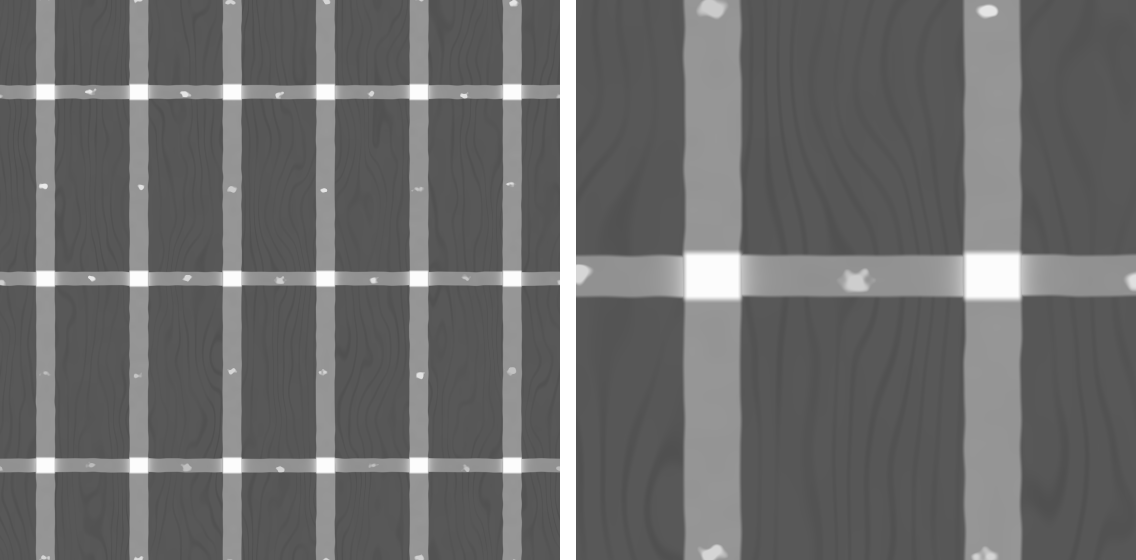
Left, the full canvas; right, a detail of the centre.
Give the GLSL for this pattern, as a Shadertoy shader.

```glsl
#define GRID vec2(6.0, 3.0)
#define CROSSING vec2(0.488, 0.507)
#define BAR_HALF vec2(0.0168, 0.0122)
#define GLINT_HALF vec2(0.0168, 0.0140)
#define SPECK_HALF vec2(0.0080, 0.0056)
#define WOBBLE 0.0016
#define SOFTNESS 0.0014
#define GRAIN_LINES 54.0
#define GRAIN_DEPTH 0.028
#define PANEL_GRAY 0.343
#define BAR_GRAY 0.585
#define GLINT_GRAY 0.99

vec2 hash22(vec2 p) {
    vec3 q = fract(p.xyx * vec3(0.1031, 0.1030, 0.0973));
    q += dot(q, q.yzx + 33.33);
    return fract((q.xx + q.yz) * q.zy);
}

// Value noise that wraps after a whole number of lattice cells
float wrapNoise(vec2 uv, vec2 period) {
    vec2 p = uv * period;
    vec2 i = floor(p), f = fract(p);
    f = f * f * (3.0 - 2.0 * f);
    float a = hash22(mod(i, period)).x;
    float b = hash22(mod(i + vec2(1.0, 0.0), period)).x;
    float c = hash22(mod(i + vec2(0.0, 1.0), period)).x;
    float d = hash22(mod(i + vec2(1.0, 1.0), period)).x;
    return mix(mix(a, b, f.x), mix(c, d, f.x), f.y);
}

// Canvas-space offset to the nearest repeat of an anchor, and its wrapped id
vec2 nearestOffset(vec2 uv, vec2 anchor, out vec2 id) {
    vec2 cell = uv * GRID - anchor;
    id = floor(cell + 0.5);
    vec2 offset = (cell - id) / GRID;
    id = mod(id, GRID);
    return offset;
}

float cover(float dist, float soft) {
    return 1.0 - smoothstep(-soft, soft, dist);
}

// Faint wood contours stretched along the panels
float woodGrain(vec2 uv) {
    float warp = 3.0 * wrapNoise(uv, vec2(21.0, 8.0))
               + 0.9 * wrapNoise(uv, vec2(48.0, 20.0));
    float ring = abs(fract(uv.x * GRAIN_LINES + warp) - 0.5);
    float fade = wrapNoise(uv, vec2(31.0, 13.0));
    return (1.0 - smoothstep(0.02, 0.22, ring)) * mix(0.2, 1.0, fade);
}

// Ragged chip with jittered place, size and brightness
float speck(vec2 uv, vec2 anchor, float seed, float soft) {
    vec2 id;
    vec2 offset = nearestOffset(uv, anchor, id);
    vec2 place = hash22(id + seed) - 0.5;
    vec2 look = hash22(id + seed + 17.0);
    offset -= place * vec2(0.007, 0.011);
    float ragged = wrapNoise(uv, vec2(170.0)) - 0.5;
    vec2 size = SPECK_HALF * mix(0.8, 1.1, look.x);
    float dist = length(offset / size) - 0.85 + 1.1 * ragged;
    return cover(dist * SPECK_HALF.y, soft * 1.3) * mix(0.45, 0.95, look.y);
}

void mainImage(out vec4 fragColor, in vec2 fragCoord) {
    vec2 uv = fragCoord / iResolution.xy;
    float soft = max(SOFTNESS, 0.75 / min(iResolution.x, iResolution.y));

    // Panels
    float gray = PANEL_GRAY - GRAIN_DEPTH * woodGrain(uv);
    gray += 0.008 * (wrapNoise(uv, vec2(90.0, 30.0)) - 0.5);

    // Bars with slightly uneven edges
    vec2 id;
    vec2 offset = nearestOffset(uv, CROSSING, id);
    vec2 wobble = vec2(wrapNoise(uv, vec2(12.0, 60.0)),
                       wrapNoise(uv, vec2(60.0, 12.0))) - 0.5;
    vec2 edge = abs(offset + wobble * WOBBLE) - BAR_HALF;
    float upright = cover(edge.x, soft);
    float rail = cover(edge.y, soft);
    float barGray = BAR_GRAY + 0.012 * (wrapNoise(uv, vec2(72.0)) - 0.5);
    gray = mix(gray, barGray - 0.015, rail);
    gray = mix(gray, barGray, upright);

    // Chips halfway between crossings
    float chips = max(speck(uv, vec2(CROSSING.x, 0.0), 3.0, soft),
                      speck(uv, vec2(CROSSING.x + 0.5, CROSSING.y - 0.008), 41.0, soft));
    gray = mix(gray, 0.93, chips * max(upright, rail));

    // Bright crossings and their short glow along the rails
    vec2 beyond = abs(offset) - GLINT_HALF;
    float glow = exp(-max(beyond.x, 0.0) / 0.007) * rail * 0.5;
    float glint = cover(beyond.x, soft * 1.6) * cover(beyond.y, soft * 1.8);
    gray = mix(gray, GLINT_GRAY, max(glow * (1.0 - upright), glint));

    fragColor = vec4(vec3(gray), 1.0);
}
```
